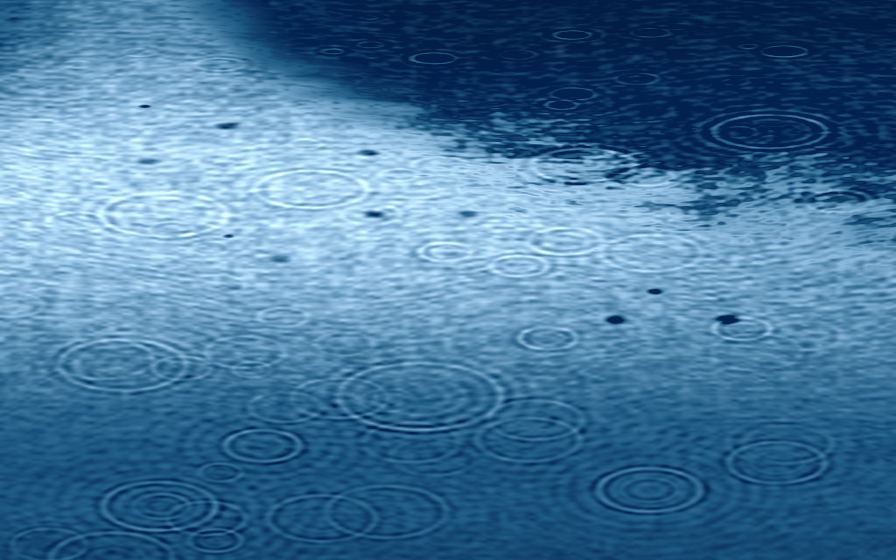
A Shadertoy shader for this texture:

```glsl
// Rain rings on a blue water surface seen at a low angle. A scalar tone is
// built from a bright band and a dark reflection, disturbed by wavelets and
// elliptical ripples, and finally mapped through a ramp of blues.

const vec3 ramp[6] = vec3[6](
    vec3(.01, .13, .31), vec3(.11, .35, .51), vec3(.25, .47, .62),
    vec3(.41, .61, .75), vec3(.55, .73, .87), vec3(.69, .85, .96));

// Main ripples: centre and horizontal radius
const vec3 mainDrops[15] = vec3[15](
    vec3(.285, .096, .1), vec3(1.16, .125, .09), vec3(.219, .348, .113),
    vec3(.979, .396, .05), vec3(.796, .55, .045), vec3(1.01, .569, .066),
    vec3(1.163, .548, .09), vec3(.927, .525, .05), vec3(.469, .204, .066),
    vec3(.75, .292, .145), vec3(1.325, .413, .05), vec3(.292, .617, .113),
    vec3(1.042, .705, .092), vec3(1.375, .765, .1), vec3(.556, .662, .1));

// Dark pits where drops have just struck
const vec2 pits[11] = vec2[11](
    vec2(.258, .81), vec2(.406, .775), vec2(.265, .712), vec2(.658, .727),
    vec2(.835, .618), vec2(.408, .578), vec2(.5, .537), vec2(1.17, .479),
    vec2(1.1, .429), vec2(.667, .617), vec2(1.3, .43));

float hash(vec2 p) {
    return fract(sin(dot(p, vec2(127.1, 311.7))) * 43758.5453);
}

float noise(vec2 p) {
    vec2 i = floor(p), f = fract(p);
    f = f * f * (3. - 2. * f);
    return mix(mix(hash(i), hash(i + vec2(1, 0)), f.x),
               mix(hash(i + vec2(0, 1)), hash(i + vec2(1, 1)), f.x), f.y);
}

// Offset from a drop with the perspective squash undone
vec2 flatten(vec2 p, vec2 centre) {
    return (p - centre) / vec2(1, mix(.43, .2, centre.y * centre.y));
}

// x: crests with a dark bowl in small rings, y: wide weak wave train
vec2 ripple(vec2 p, vec3 drop) {
    vec2 q = flatten(p, drop.xy);
    float len = length(q), d = len - drop.z;
    float w = (.008 + .03 * drop.z) * (1. + .4 * drop.y);
    float inner = d + .45 * drop.z;
    float crest = cos(3. * d / w) * exp(-.65 * abs(d) / w);
    crest += .35 * cos(3. * inner / w) * exp(-abs(inner) / w);
    crest *= .5 + .5 * abs(q.y) / max(len, .001);
    float bowl = exp(-2.5 * len * len / (drop.z * drop.z));
    crest -= .8 * bowl * (1. - smoothstep(.035, .06, drop.z));
    return vec2(crest, cos(190. * d) * exp(-8. * abs(d)));
}

// Large-scale light: bright band, column at upper left, dark reflection
float surfaceTone(vec2 p, float wobble) {
    float t = .18 + .8 * smoothstep(.16, .66, p.y);
    t -= .04 * (1. - smoothstep(0., .1, p.y));
    t -= .52 * smoothstep(.7, 1., p.y);
    t -= .33 * smoothstep(.7, .95, p.y) * smoothstep(.06, .3, abs(p.x - .25));
    t -= .25 * smoothstep(.8, 1.6, p.x) * smoothstep(.3, .6, p.y);
    float shore = .62 + .37 * exp(-2.4 * (p.x - .4));
    float streak = mix(.09, .17, smoothstep(.6, 1., p.x));
    float shade = smoothstep(-.07, .06, p.y - shore + streak * wobble);
    return mix(t, .02 + .04 * wobble, shade);
}

vec3 blues(float t) {
    vec3 c = ramp[0];
    for (int i = 1; i < 6; i++)
        c = mix(c, ramp[i], clamp(5. * t - float(i - 1), 0., 1.));
    return c + .6 * max(t - 1., 0.);
}

void mainImage(out vec4 fragColor, in vec2 fragCoord) {
    vec2 p = fragCoord / iResolution.y;

    // Wavelets: bent lines, two sizes of chop and slow swell
    vec2 far = vec2(p.x, p.y * (1. + .3 * p.y));
    far.y += .012 * sin(7. * p.x + 9. * p.y);
    float swell = noise(far * vec2(11, 38) + 7.) - .5;
    float chop = noise(far * vec2(45, 115)) - .5;
    chop += .9 * (noise(far * vec2(80, 180) + 53.) - .5);
    float bend = noise(far * vec2(12, 22) + 31.);
    float lines = sin(390. * far.y + 9. * bend + 18. * sin(2.3 * p.x));
    float wavelets = chop + .25 * swell + .25 * lines * (.3 + bend);
    float tone = surfaceTone(p, .7 * chop + .8 * swell + .15 * lines);
    float roughness = mix(.1, .33, smoothstep(.12, .6, p.y));
    roughness *= mix(.4, 1., smoothstep(0., .35, tone));
    roughness *= 1. - .35 * smoothstep(.8, 1., p.y);
    tone += roughness * wavelets;

    // Main ripples, then scattered ones that shrink with distance
    vec2 waves = vec2(0);
    for (int i = 0; i < 15; i++) waves += ripple(p, mainDrops[i]);
    for (int i = 0; i < 64; i++) {
        float id = float(i);
        vec2 centre = vec2(1.6 * hash(vec2(id, 1)), hash(vec2(id, 2)));
        float size = mix(.11, .032, centre.y) * mix(.35, 1.1, hash(vec2(id, 3)));
        waves += mix(.2, .7, hash(vec2(id, 4))) * ripple(p, vec3(centre, size));
    }
    float broken = .4 + 1.2 * noise(p * vec2(30, 60) + 90.);
    tone += (.18 + .2 * smoothstep(.6, .85, p.y)) * broken * waves.x;
    tone += .06 * (1. - .6 * smoothstep(.7, .9, p.y)) * waves.y;

    // Pits
    for (int i = 0; i < 11; i++) {
        float d = length(flatten(p, pits[i]));
        float size = .01 + .014 * hash(pits[i]);
        tone -= .5 * (.5 + broken) * (1. - smoothstep(.3 * size, 1.3 * size, d));
    }

    vec3 colour = blues(tone);
    colour *= 1. - .15 * smoothstep(.8, 1., p.y) * smoothstep(.4, .9, p.x);
    fragColor = vec4(clamp(colour, 0., 1.), 1);
}
```
